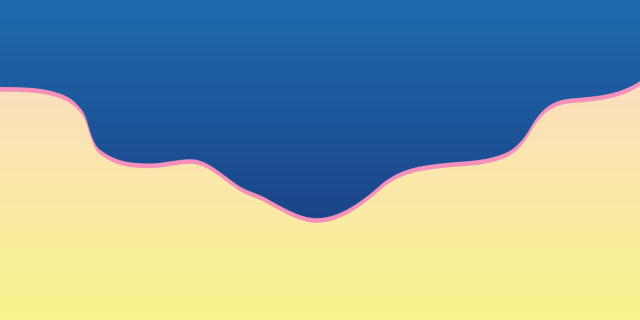
This background is drawn by a WebGL 2 fragment shader. Its source:

```glsl
#version 300 es
precision highp float;
// Flowing ridge: a blue gradient sky above pale yellow sand, parted by a pink rim.
// The ridge is a cubic Hermite spline over x; the rim is a band of constant
// vertical thickness around it, with edges smoothed by screen derivatives.

uniform vec2 u_resolution;
out vec4 fragColor;

// Spline knots: position, height, slope (canvas is 2 wide, 1 high)
const int KNOTS = 16;
const vec3 ridge[KNOTS] = vec3[](
    vec3(0.0, 0.721, -0.02), vec3(0.182, 0.702, -0.33),
    vec3(0.242, 0.665, -1.1), vec3(0.275, 0.604, -3.6),
    vec3(0.31, 0.527, -0.8), vec3(0.469, 0.482, 0.0),
    vec3(0.599, 0.495, -0.02), vec3(0.742, 0.415, -0.68),
    vec3(0.828, 0.375, -0.54), vec3(0.99, 0.311, 0.0),
    vec3(1.185, 0.411, 0.88), vec3(1.38, 0.482, 0.12),
    vec3(1.576, 0.513, 0.4), vec3(1.659, 0.596, 1.75),
    vec3(1.797, 0.686, 0.09), vec3(2.0, 0.739, 0.64));

// Cubic through two knots with the given slopes
float hermite(vec3 a, vec3 b, float x) {
    float span = b.x - a.x;
    float t = (x - a.x) / span;
    float s = 1.0 - t;
    return a.y * s * s * (1.0 + 2.0 * t) + b.y * t * t * (3.0 - 2.0 * t)
         + span * t * s * (a.z * s - b.z * t);
}

float ridgeHeight(float x) {
    float height = ridge[0].y;
    for (int i = 0; i < KNOTS - 1; i++) {
        if (x >= ridge[i].x) height = hermite(ridge[i], ridge[i + 1], x);
    }
    return height;
}

// Smooth coverage of the region where d is negative
float fill(float d, float blur) {
    return 1.0 - smoothstep(-blur, blur, d);
}

void main() {
    vec2 p = gl_FragCoord.xy / u_resolution * vec2(2.0, 1.0);
    float above = p.y - ridgeHeight(p.x);
    float blur = 0.7 * length(vec2(dFdx(above), dFdy(above)));
    float rimHalf = 0.0072;

    // Vertical gradients
    vec3 sky = mix(vec3(0.1, 0.2, 0.46), vec3(0.118, 0.415, 0.685), p.y);
    vec3 sand = mix(vec3(0.976, 0.957, 0.55), vec3(0.982, 0.873, 0.742), p.y / 0.73);
    vec3 pink = vec3(0.955, 0.565, 0.73);

    // Sky, then rim, then sand
    vec3 color = mix(sky, pink, fill(above - rimHalf, blur));
    color = mix(color, sand, fill(above + rimHalf, blur));
    fragColor = vec4(color, 1.0);
}
```
